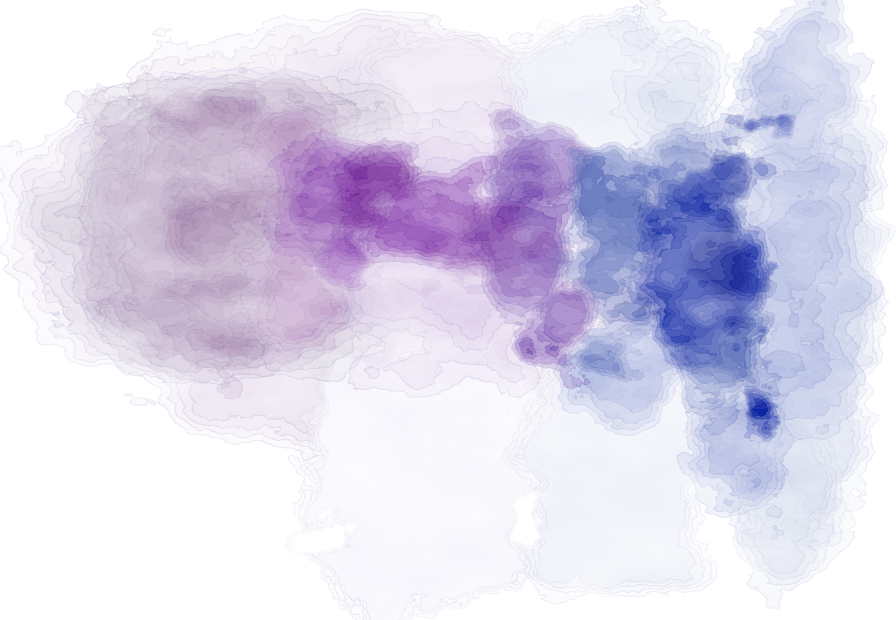
Reproduce this background procedurally as a Shadertoy shader.

```glsl
// Layered watercolour washes: mauve, violet and cobalt blooms on white paper.
#define CANVAS_HEIGHT 5.3   // canvas units from bottom to top
#define TIERS 4.0           // stacked pigment steps at each wash edge
#define ROUGHNESS 0.62      // raggedness of the edges
#define LINE_WIDTH 0.004    // dried contour half width
#define LINE_DARK 0.055     // dried contour strength
#define GRAIN 0.5           // tone variation inside the pigment
#define DAUBS 10            // scattered strokes per colour

const vec3 PAPER    = vec3(1.0);
const vec3 VEIL     = vec3(.978, .972, .992);
const vec3 ICE      = vec3(.945, .952, .980);
const vec3 HAZE     = vec3(.870, .892, .945);
const vec3 BLUSH    = vec3(.945, .920, .960);
const vec3 ASH      = vec3(.865, .850, .890);
const vec3 MAUVE    = vec3(.800, .735, .825);
const vec3 DUSK     = vec3(.715, .610, .740);
const vec3 ROSE     = vec3(.790, .675, .820);
const vec3 LILAC    = vec3(.895, .845, .935);
const vec3 ORCHID   = vec3(.665, .455, .775);
const vec3 PLUM     = vec3(.580, .340, .690);
const vec3 IRIS     = vec3(.590, .460, .760);
const vec3 SLATE    = vec3(.490, .550, .785);
const vec3 PERI     = vec3(.745, .775, .905);
const vec3 COBALT   = vec3(.270, .340, .720);
const vec3 INK      = vec3(.215, .265, .640);

float hash(vec2 p) {
    vec3 q = fract(p.xyx * .1031);
    q += dot(q, q.yzx + 33.33);
    return fract((q.x + q.y) * q.z);
}

float noise(vec2 p) {
    vec2 i = floor(p), f = fract(p);
    f = f * f * (3.0 - 2.0 * f);
    vec2 e = vec2(0, 1);
    return mix(mix(hash(i), hash(i + e.yx), f.x),
               mix(hash(i + e.xy), hash(i + e.yy), f.x), f.y);
}

float fbm(vec2 p) {
    float sum = 0.0, amp = .5;
    for (int i = 0; i < 5; i++) {
        sum += amp * noise(p);
        p = mat2(1.6, 1.2, -1.2, 1.6) * p + 7.3;
        amp *= .5;
    }
    return sum;
}

// Antialiased floor; contour returns a thin line along each step.
float terrace(float u, float lineWidth, out float contour) {
    float w = min(fwidth(u), 1.0), f = fract(u);
    contour = (1.0 - smoothstep(0.0, max(w, lineWidth), min(f, 1.0 - f))) * (1.0 - .7 * w);
    return floor(u) + smoothstep(1.0 - max(w, .001), 1.0, f);
}

// Ragged superellipse of pigment that deepens inward in tiers.
void wash(inout vec3 col, vec2 p, vec2 centre, vec2 extent, float power,
          float feather, vec3 tint, float opacity) {
    vec2 q = pow(abs(p - centre) / extent, vec2(power));
    float d = (pow(q.x + q.y + 1e-5, 1.0 / power) - 1.0) * min(extent.x, extent.y);
    d += ROUGHNESS * (fbm(p * vec2(2.2, 3.0) + centre * 9.0) - .48);
    float contour, u = 1.0 - d / feather * TIERS;
    float tier = clamp(terrace(u, LINE_WIDTH * TIERS / feather, contour), 0.0, TIERS);
    col = mix(col, tint, opacity * tier / TIERS);
    contour *= step(.5, u) * step(u, TIERS + .5);
    col *= 1.0 - LINE_DARK * contour * opacity * vec3(1.2, 1.2, .6);
}

void mainImage(out vec4 fragColor, in vec2 fragCoord) {
    vec2 p = fragCoord / iResolution.y * CANVAS_HEIGHT;
    vec3 col = PAPER;

    // Pale outer veils
    wash(col, p, vec2(2.9, 3.3), vec2(2.9, 1.85), 2.0, .35, BLUSH, 1.0);
    wash(col, p, vec2(3.55, 1.2), vec2(.98, 1.15), 4.0, .12, VEIL, 1.0);
    wash(col, p, vec2(2.75, .7), vec2(.28, .18), 2.0, .05, PAPER, 1.0);
    wash(col, p, vec2(5.25, 1.3), vec2(.78, 1.2), 5.0, .20, ICE, .85);
    wash(col, p, vec2(4.48, .75), vec2(.10, .25), 2.0, .05, PAPER, 1.0);
    wash(col, p, vec2(3.95, 4.3), vec2(1.0, .75), 4.0, .25, BLUSH, .7);
    wash(col, p, vec2(5.25, 4.2), vec2(.85, .97), 4.0, .20, ICE, 1.0);
    wash(col, p, vec2(5.75, 4.2), vec2(.42, .92), 4.0, .35, HAZE, .9);
    wash(col, p, vec2(6.75, 2.75), vec2(.78, 1.9), 4.0, .25, HAZE, .8);
    wash(col, p, vec2(6.75, .95), vec2(.48, .80), 1.3, .25, HAZE, .7);
    wash(col, p, vec2(7.25, 3.0), vec2(.38, .80), 1.6, .25, HAZE, .6);
    wash(col, p, vec2(6.82, 4.5), vec2(.62, .90), 1.3, .30, PERI, .75);

    // Mauve fan on the left
    wash(col, p, vec2(2.1, 3.4), vec2(1.95, 1.35), 2.0, .50, ASH, 1.0);
    wash(col, p, vec2(1.95, 3.35), vec2(1.35, 1.25), 2.5, .45, MAUVE, .8);
    wash(col, p, vec2(.95, 3.55), vec2(.25, .90), 3.0, .25, MAUVE, .5);
    wash(col, p, vec2(1.8, 3.45), vec2(.40, 1.2), 3.0, .30, DUSK, .6);
    wash(col, p, vec2(2.5, 4.05), vec2(.50, .55), 2.0, .30, ROSE, .6);
    wash(col, p, vec2(2.55, 2.9), vec2(.48, .85), 2.5, .25, ROSE, .9);

    // Violet bridge across the centre
    wash(col, p, vec2(3.8, 3.2), vec2(.95, 1.25), 3.0, .60, LILAC, 1.0);
    wash(col, p, vec2(2.8, 3.65), vec2(.62, .50), 2.5, .30, ORCHID, .85);
    wash(col, p, vec2(2.95, 3.2), vec2(.22, .45), 2.5, .20, ORCHID, .8);
    wash(col, p, vec2(3.65, 3.45), vec2(.68, .52), 3.0, .25, ORCHID, 1.0);
    wash(col, p, vec2(4.6, 3.9), vec2(.42, .36), 2.5, .20, IRIS, .65);
    wash(col, p, vec2(4.45, 3.25), vec2(.48, .72), 2.5, .25, IRIS, .9);
    wash(col, p, vec2(3.15, 3.75), vec2(.30, .28), 2.0, .20, PLUM, .85);
    wash(col, p, vec2(4.25, 3.25), vec2(.30, .30), 2.0, .25, PLUM, .55);

    // Blue masses on the right
    wash(col, p, vec2(5.35, 2.1), vec2(.60, .42), 2.5, .25, PERI, .9);
    wash(col, p, vec2(5.9, 3.8), vec2(.55, .45), 2.5, .30, SLATE, .65);
    wash(col, p, vec2(5.2, 3.15), vec2(.38, .85), 4.0, .20, SLATE, .9);
    wash(col, p, vec2(4.8, 2.45), vec2(.28, .38), 2.5, .15, IRIS, .95);
    wash(col, p, vec2(6.85, 2.95), vec2(.52, 1.6), 3.0, .45, PERI, 1.0);
    wash(col, p, vec2(6.3, 1.45), vec2(.40, .42), 2.5, .25, PERI, .9);
    wash(col, p, vec2(6.2, 2.35), vec2(.42, .52), 3.0, .20, SLATE, 1.0);
    wash(col, p, vec2(6.0, 3.05), vec2(.54, .78), 4.0, .20, COBALT, .9);
    wash(col, p, vec2(6.52, 2.3), vec2(.12, .50), 2.5, .10, COBALT, .9);
    wash(col, p, vec2(6.22, 3.3), vec2(.20, .60), 2.5, .15, INK, .8);

    // Scattered strokes: mauve folds, plum streaks, cobalt flecks
    for (int i = 0; i < DAUBS; i++) {
        float k = (float(i) + .5) / float(DAUBS);
        vec2 jitter = vec2(hash(vec2(i, 3)), hash(vec2(i, 8))) - .5;
        wash(col, p, vec2(1.85, 2.4 + 2.0 * k) + .4 * jitter, vec2(.30, .06), 2.0, .10, DUSK, .4);
        wash(col, p, mix(vec2(2.7, 3.7), vec2(4.8, 2.8), k) + .5 * jitter,
             vec2(.22, .07), 2.0, .12, PLUM, .35);
        wash(col, p, mix(vec2(6.65, 4.4), vec2(6.1, 3.6), k) + .3 * jitter,
             vec2(.09, .10), 2.0, .08, COBALT, .65);
    }

    // Granulation in flat tonal steps
    float contour;
    float tone = terrace(fbm(p * vec2(2.0, 3.4) + 40.0) * 12.0, .03, contour) / 12.0;
    vec3 pigment = (1.0 - col) * (1.0 + GRAIN * 2.0 * (tone - .45) + .06 * contour);
    fragColor = vec4(clamp(1.0 - pigment, 0.0, 1.0), 1.0);
}
```
